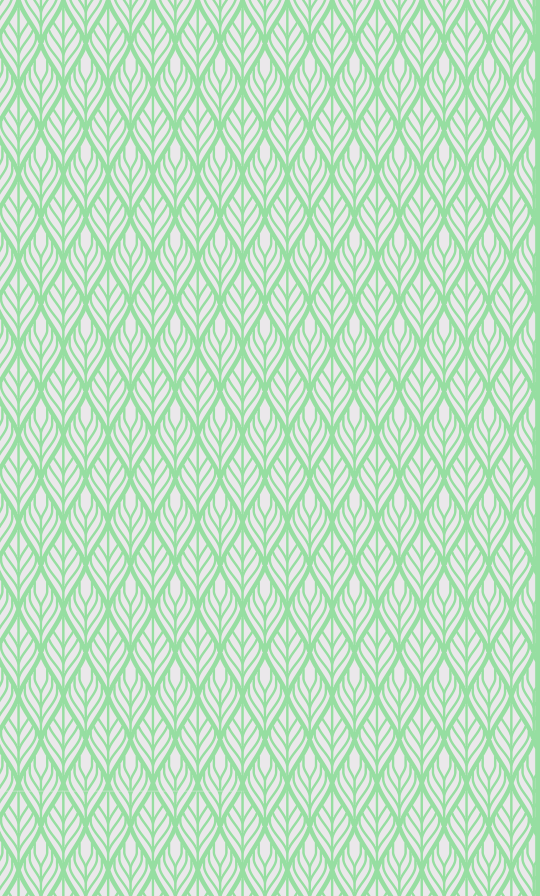
Reproduce this pattern procedurally as a Shadertoy shader.

```glsl
// Two kinds of pale leaf alternate by column in a lattice of green ogee rims.
// Mirrored S-curved veins cut each leaf: one kind forks around a pointed
// petal, the other carries open chevrons on a stem that runs to its tip.

const float PI = 3.14159265;
const vec3 PALE = vec3(0.92, 0.91, 0.92);
const vec3 GREEN = vec3(0.59, 0.87, 0.63);

const float HALF_WIDTH = 0.025;            // leaf half width / canvas height
const float HALF_HEIGHT = 1.942;           // in leaf half widths
const vec2 LEAF_ORIGIN = vec2(0.2457, 0.6116);
const float RIM = 0.1;                     // half line widths
const float VEIN = 0.054;

// Half width of a leaf at height y; f(y) + f(y - HALF_HEIGHT) = 1, so leaves tile.
float outline(float y) {
    float t = min(abs(y) / HALF_HEIGHT, 1.0);
    return mix(1.0 - t, 0.5 + 0.5 * cos(PI * t), 0.4);
}

// Sideways reach of a vein; v holds start height, rise and final reach.
float veinReach(float y, vec3 v) {
    return v.z * smoothstep(v.x, v.x + v.y, y);
}

// Approximate distance to a curve x = g(y), from the gap and the slope of g.
float curveDistance(float gap, float slope) {
    return abs(gap) * inversesqrt(1.0 + slope * slope);
}

float rimDistance(vec2 p) {
    float e = 0.01;
    float slope = (outline(p.y + e) - outline(p.y - e)) / (2.0 * e);
    return curveDistance(outline(p.y) - p.x, slope);
}

float veinDistance(vec2 p, vec3 v) {
    float e = 0.01;
    float slope = (veinReach(p.y + e, v) - veinReach(p.y - e, v)) / (2.0 * e);
    return curveDistance(p.x - veinReach(p.y, v), slope);
}

// Leaf coordinates folded about the axis in xy, leaf kind (0 or 1) in z.
vec3 leafCell(vec2 p) {
    vec2 period = vec2(2.0, 2.0 * HALF_HEIGHT);
    vec2 q = p - period * round(p / period);
    float kind = step(outline(q.y), abs(q.x));
    p += 0.5 * kind * period;
    q = p - period * round(p / period);
    return vec3(abs(q.x), q.y, kind);
}

// Vein i of a leaf: nested around the petal, or open chevrons.
vec3 leafVein(float i, float kind) {
    vec3 nested = vec3(-1.3 + 0.675 * i, 1.5 - 0.375 * i, 0.72 - 0.22 * i);
    vec3 chevron = vec3(-1.25 + 0.65 * i, 1.5 - 0.1 * i, 0.78 - 0.1 * i);
    return mix(nested, chevron, kind);
}

// Signed distance to the green line work, negative inside.
float lineWork(vec2 p, float kind) {
    float d = rimDistance(p) - RIM;
    for (int i = 0; i < 3; i++) {
        d = min(d, veinDistance(p, leafVein(float(i), kind)) - VEIN);
    }
    float stem = p.x - VEIN;
    return kind > 0.5 ? min(d, stem) : d;
}

float coverage(float d, float softness) {
    return 1.0 - smoothstep(-softness, softness, d);
}

void mainImage(out vec4 fragColor, in vec2 fragCoord) {
    vec2 uv = fragCoord / iResolution.y;
    float pixel = 1.0 / iResolution.y;

    // Leaves
    vec3 leaf = leafCell((uv - LEAF_ORIGIN) / HALF_WIDTH);
    float green = coverage(lineWork(leaf.xy, leaf.z), 0.62 * pixel / HALF_WIDTH);

    // Faint worn seam low on the left
    float seam = coverage(abs(uv.y - 0.117) - 0.0007, 0.75 * pixel)
               * (1.0 - smoothstep(0.26, 0.28, uv.x));
    green *= 1.0 - 0.4 * seam;

    // Plain strip along the right edge
    float stripStart = 0.991 * iResolution.x / iResolution.y;
    green = max(green, coverage(stripStart - uv.x, 0.75 * pixel));

    fragColor = vec4(mix(PALE, GREEN, green), 1.0);
}
```
